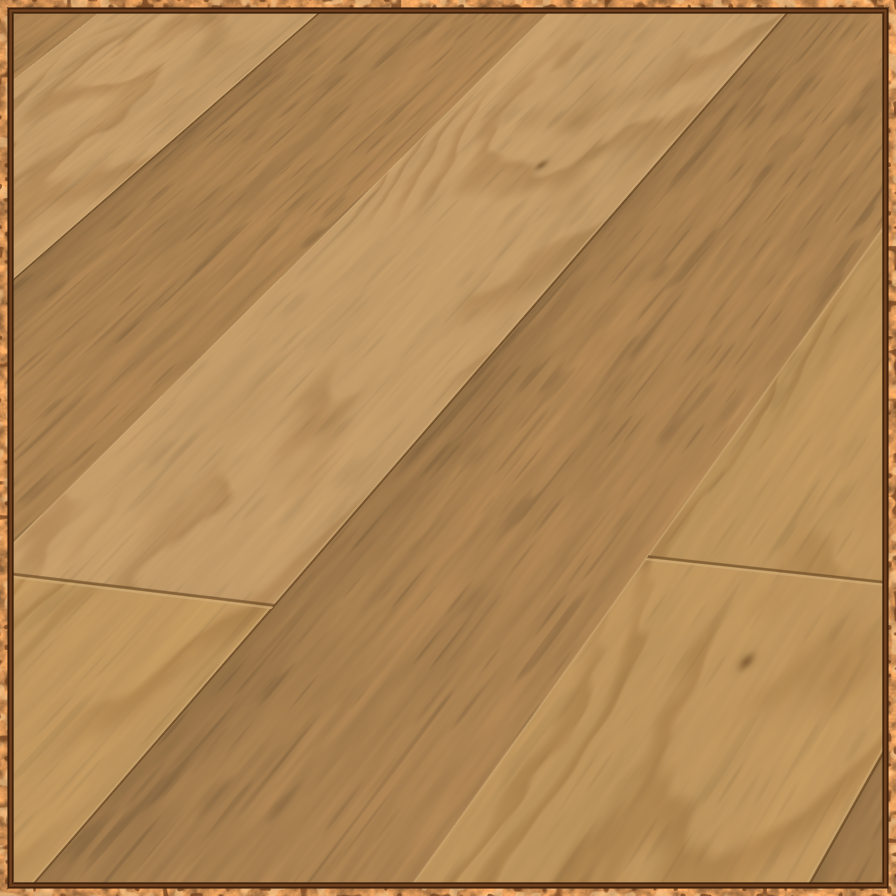
This texture is drawn by a three.js fragment shader. Its source:

```glsl
// Oak floor boards seen in perspective, inside a thin brown and cork frame.
// A projective map turns the canvas into board coordinates (across, along);
// stretched noise gives the pores, and warped parabolas the arched grain.
varying vec2 vUv;

const vec3 LIGHT_OAK = vec3(0.765, 0.610, 0.410);
const vec3 GOLD_OAK = vec3(0.745, 0.585, 0.365);
const vec3 DARK_OAK = vec3(0.675, 0.512, 0.320);
const vec3 SEAM_BROWN = vec3(0.40, 0.27, 0.13);
const vec3 PALE_EDGE = vec3(0.83, 0.69, 0.48);
const vec3 FRAME_DARK = vec3(0.24, 0.13, 0.05);
const vec3 FRAME_BROWN = vec3(0.45, 0.26, 0.12);
const vec3 CORK = vec3(0.80, 0.55, 0.32);

float hash(vec2 p) {
  return fract(sin(dot(p, vec2(127.1, 311.7))) * 43758.5453);
}

float noise(vec2 p) {
  vec2 i = floor(p), f = fract(p);
  f = f * f * (3.0 - 2.0 * f);
  return mix(mix(hash(i), hash(i + vec2(1.0, 0.0)), f.x),
             mix(hash(i + vec2(0.0, 1.0)), hash(i + vec2(1.0, 1.0)), f.x), f.y);
}

float fbm(vec2 p) {
  float sum = 0.0, amp = 0.5;
  for (int i = 0; i < 4; i++) {
    sum += amp * noise(p);
    p = p * 2.03 + 17.3;
    amp *= 0.5;
  }
  return sum / 0.9375;
}

// Soft line of the given half width, from a distance in canvas units
float line(float dist, float halfWidth) {
  return 1.0 - smoothstep(halfWidth * 0.4, halfWidth * 1.6, abs(dist));
}

// x: board index across the floor, y: position along it, z: depth scale
vec3 floorMap(vec2 p) {
  float depth = 6.263 + 0.3244 * p.x - 2.479 * p.y;
  float across = 8.258 - 13.354 * (2.495 - p.x) / depth;
  float along = 16.0 * (p.y - 0.361 + 0.1195 * p.x) / depth;
  return vec3(across, along, depth);
}

// Fine streaks and short pores running along the board
float poreGrain(vec2 q, float seed) {
  vec2 s = q + seed * vec2(3.7, 9.1);
  float broad = noise(s * vec2(13.0, 1.1)) - 0.5;
  float streak = noise(s * vec2(34.0, 3.5)) - 0.5;
  float fine = noise(s * vec2(68.0, 9.0)) - 0.5;
  float pore = smoothstep(0.66, 0.95, noise(s * vec2(52.0, 6.0) + 40.0));
  return 0.35 * broad + 0.45 * streak + 0.4 * fine - 0.6 * pore;
}

// Arched growth rings, nested and bent by noise
float archGrain(vec2 q, float seed) {
  float bend = fbm(q * vec2(3.0, 1.2) + seed * 31.0);
  float x = q.x - mix(0.6, 0.8, hash(vec2(seed, 5.0))) + 0.25 * (bend - 0.5);
  float ring = fract(1.5 * q.y - 7.0 * x * x + 2.2 * bend + seed);
  float band = smoothstep(0.25, 0.72, ring) * (1.0 - smoothstep(0.72, 0.88, ring));
  return band * smoothstep(0.3, 0.65, noise(q * vec2(3.5, 1.6) + seed * 13.0));
}

vec3 boards(vec2 p) {
  vec3 m = floorMap(p);
  float row = floor(m.x), u = fract(m.x);
  float isDark = mod(row, 2.0);
  float joint = 0.15 * (row - 2.0);
  float lower = (1.0 - isDark) * step(m.y, joint);
  float seed = hash(vec2(row + 10.0, lower + 2.0));
  vec2 q = vec2(u, m.y);

  // Board tone, darker beside the left seam of the dark boards
  vec3 light = mix(LIGHT_OAK, GOLD_OAK, max(lower, step(3.5, row)));
  vec3 color = mix(light, DARK_OAK, isDark);
  color *= 1.0 - isDark * 0.12 * exp(-5.0 * u);
  color *= 1.0 + 0.07 * (fbm(q * vec2(3.0, 1.0) + seed * 23.0) - 0.5);

  // Grain, stronger pores on dark boards and arches on light ones
  color *= 1.0 + mix(0.085, 0.17, isDark) * poreGrain(q, seed);
  float arch = archGrain(q, seed) * (1.0 - isDark);
  color *= 1.0 - arch * vec3(0.085, 0.115, 0.16);

  // One small knot on each light board
  vec2 knot = vec2(0.2 + 0.4 * seed, joint + mix(1.9, -0.3, lower));
  float fleck = exp(-dot((q - knot) * vec2(55.0, 38.0), (q - knot) * vec2(55.0, 38.0)));
  color = mix(color, SEAM_BROWN, 0.6 * fleck * (1.0 - isDark));

  // Long seams: brown beside dark boards, pale beside light ones
  float seam = (m.x - floor(m.x + 0.5)) * m.z / 20.0;
  float darkSeam = mod(floor(m.x + 0.5), 2.0);
  color = mix(color, PALE_EDGE, line(seam + 0.0022 * darkSeam, 0.0011) * 0.45);
  color = mix(color, SEAM_BROWN, line(seam, 0.0011) * darkSeam * 0.75);

  // Butt joints with a lit lower lip
  float butt = (m.y - joint) * m.z / 16.0;
  float hasJoint = 1.0 - isDark;
  color = mix(color, PALE_EDGE, line(butt + 0.0032, 0.0014) * hasJoint * 0.6);
  return mix(color, SEAM_BROWN, line(butt, 0.0016) * hasJoint * 0.65);
}

vec3 cork(vec2 p) {
  float grain = fbm(p * 110.0);
  vec3 color = CORK * (0.55 + 0.9 * grain);
  color = mix(color, vec3(0.96, 0.78, 0.55), smoothstep(0.58, 0.8, noise(p * 95.0 + 7.0)) * 0.6);
  return mix(color, FRAME_BROWN, smoothstep(0.72, 0.9, noise(p * 130.0 + 31.0)) * 0.8);
}

void main() {
  vec2 toEdge = min(vUv, 1.0 - vUv);
  float edge = min(toEdge.x, toEdge.y);
  float soft = 0.0007;
  vec3 color = cork(vUv);
  color = mix(color, FRAME_DARK, smoothstep(0.0083 - soft, 0.0083 + soft, edge));
  color = mix(color, FRAME_BROWN, smoothstep(0.0105 - soft, 0.0105 + soft, edge));
  color = mix(color, FRAME_DARK, smoothstep(0.0132 - soft, 0.0132 + soft, edge));
  color = mix(color, boards(vUv), smoothstep(0.0152 - soft, 0.0152 + soft, edge));
  gl_FragColor = vec4(color, 1.0);
}
```
